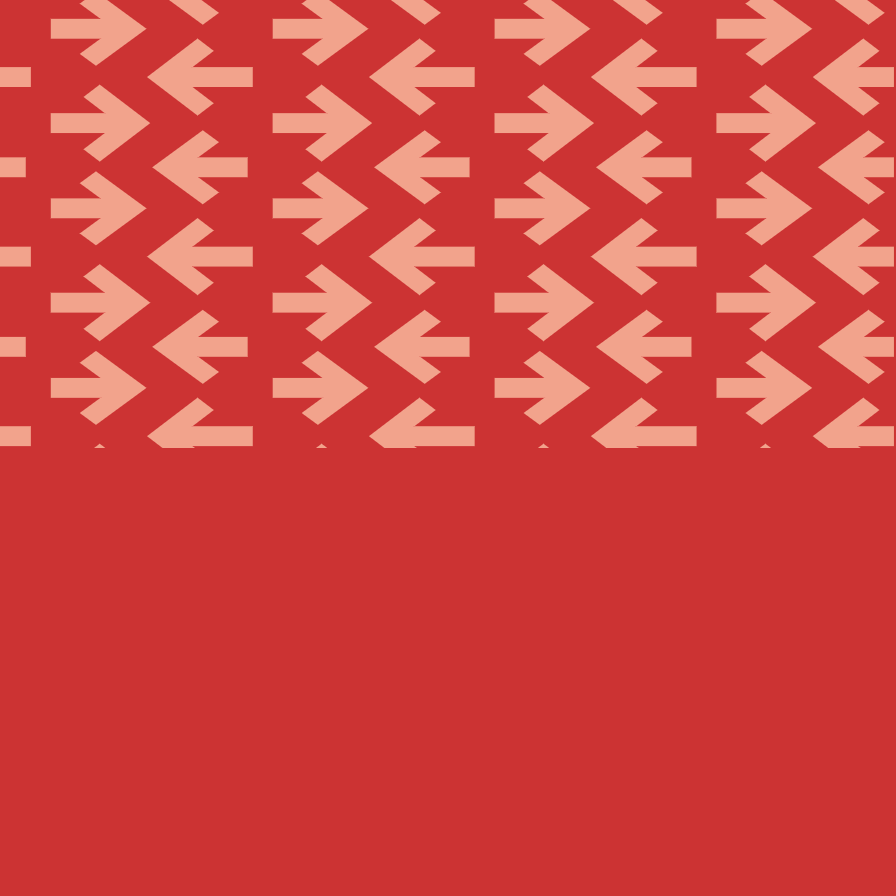
This pattern is drawn by a Shadertoy shader. Its source:

```glsl
// Opposing columns of pale arrows on red, filling the upper half of the canvas.
#define PERIOD vec2(0.24766, 0.2004)
#define HEAD_DEPTH 0.0564
#define SHAFT_HALF 0.0111
#define BARB_RATIO 0.642
#define BAND_BOTTOM 0.5
#define BAND_RIGHT 0.9977
#define GROUND vec3(0.80, 0.20, 0.20)
#define ARROW vec3(0.95, 0.64, 0.55)

// Signed distance to a repeated arrow; dir is +1 for right, -1 for left.
float arrowColumn(vec2 p, vec2 tip, float dir, float len, float halfHeight) {
    vec2 q = p - tip;
    float margin = 0.5 * (PERIOD.x - len);
    float back = mod(-dir * q.x + margin, PERIOD.x) - margin;
    float side = abs(mod(q.y + 0.5 * PERIOD.y, PERIOD.y) - 0.5 * PERIOD.y);

    // Slanted edges: outer head, inner barb and barb end
    float slope = halfHeight / HEAD_DEPTH;
    float norm = inversesqrt(1.0 + slope * slope);
    float rise = slope * back;
    float outer = (side - rise) * norm;
    float inner = (rise - BARB_RATIO * halfHeight - side) * norm;
    float barbEnd = (side + rise - 2.0 * halfHeight) * norm;

    float shaft = max(side - SHAFT_HALF, back - len);
    return max(outer, min(max(inner, barbEnd), shaft));
}

void mainImage(out vec4 fragColor, in vec2 fragCoord) {
    vec2 uv = fragCoord / iResolution.xy;
    float pixel = 1.0 / iResolution.y;
    vec2 p = vec2(uv.x, 1.0 - uv.y); // measured down from the top

    // Two right-facing and two left-facing rows per period
    float d = arrowColumn(p, vec2(0.1635, 0.0321), 1.0, 0.1068, 0.0413);
    d = min(d, arrowColumn(p, vec2(0.1677, 0.1374), 1.0, 0.1111, 0.0430));
    d = min(d, arrowColumn(p, vec2(0.1641, 0.0860), -1.0, 0.1180, 0.0430));
    d = min(d, arrowColumn(p, vec2(0.1699, 0.1867), -1.0, 0.1065, 0.0413));

    // Trim to the patterned band
    d = max(d, max(BAND_BOTTOM - uv.y, uv.x - BAND_RIGHT));

    float cover = clamp(0.5 - d / pixel, 0.0, 1.0);
    fragColor = vec4(mix(GROUND, ARROW, cover), 1.0);
}
```
